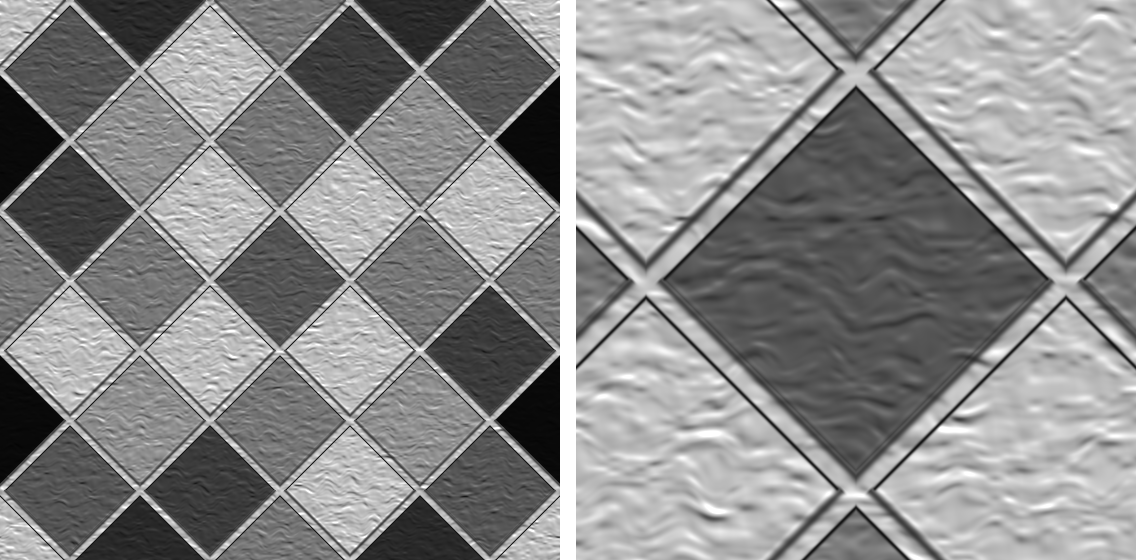
Left, the full canvas; right, a detail of the centre.
A three.js fragment shader for this pattern:

```glsl
// Draws a wrapping harlequin of grey leather diamonds with bevelled edges and pale grout.
varying vec2 vUv;

const float GRID = 8.0;         // half-diagonals across and up: four diamonds each way
const float TILE_HALF = 0.458;  // half side of a tile, where a lattice cell is 0.5
const float SOFT = 0.006;       // edge smoothing in lattice units
const float GROUT = 0.75;

float hash(vec2 p) {
  return fract(sin(dot(p, vec2(12.9898, 78.233))) * 43758.5453);
}

// Value noise that wraps after a whole number of cells
float wrapNoise(vec2 uv, vec2 cells) {
  vec2 p = uv * cells;
  vec2 i = floor(p);
  vec2 f = fract(p);
  f = f * f * (3.0 - 2.0 * f);
  vec2 lo = mod(i, cells);
  vec2 hi = mod(i + 1.0, cells);
  return mix(mix(hash(lo), hash(vec2(hi.x, lo.y)), f.x),
             mix(hash(vec2(lo.x, hi.y)), hash(hi), f.x), f.y);
}

// Height of the grain: flattened wrinkles, bent by a slower noise
float grainHeight(vec2 uv) {
  vec2 bent = uv + vec2(0.0, 0.012) * wrapNoise(uv, vec2(48.0, 40.0));
  return 0.65 * wrapNoise(bent, vec2(60.0, 130.0))
       + 0.35 * wrapNoise(bent + 0.37, vec2(128.0, 230.0));
}

// Light falling from above onto the grain
float grainLight(vec2 uv) {
  vec2 reach = vec2(0.0006, 0.0015);
  float slope = grainHeight(uv - reach) - grainHeight(uv + reach);
  return 1.0 + 0.65 * slope + 0.8 * slope * abs(slope);
}

// Grey of the diamond at a lattice point; the layout has half-turn symmetry
float tileShade(vec2 center) {
  vec2 c = mod(center, GRID);
  if (c.y > 4.5) {
    c.y = GRID - c.y;
  } else {
    c.x = mod(GRID - c.x, GRID);
  }
  vec4 row = vec4(0.46, 0.46, 0.33, 0.46);
  if (c.y < 0.5) row = vec4(0.74, 0.16, 0.46, 0.16);
  else if (c.y < 1.5) row = vec4(0.33, 0.74, 0.23, 0.33);
  else if (c.y < 2.5) row = vec4(0.035, 0.56, 0.46, 0.56);
  else if (c.y < 3.5) row = vec4(0.23, 0.74, 0.74, 0.74);
  vec4 column = vec4(equal(vec4(0.0, 1.0, 2.0, 3.0), vec4(floor(c.x * 0.5 + 0.1))));
  return dot(row, column);
}

// One inside the limit, zero beyond it
float inside(float d, float limit) {
  return 1.0 - smoothstep(limit - SOFT, limit + SOFT, d);
}

float band(float d, float middle, float width) {
  float t = (d - middle) / width;
  return exp(-t * t);
}

void main() {
  // Diagonal lattice, one cell per diamond
  vec2 p = vUv * GRID;
  vec2 diagonal = 0.5 * vec2(p.x + p.y, p.x - p.y);
  vec2 cell = floor(diagonal + 0.5);
  vec2 q = diagonal - cell;
  vec2 center = vec2(cell.x + cell.y, cell.x - cell.y);

  // Distances towards the two upper and the two lower sides
  float upper = max(q.x, -q.y);
  float lower = max(-q.x, q.y);
  float tile = inside(max(upper, lower), TILE_HALF);

  // Tile on grout, with a faint highlight inside the lower sides
  float shade = tileShade(center);
  float glint = 0.14 * band(lower, TILE_HALF - 0.014, 0.009);
  float grey = mix(GROUT, shade * (1.0 + glint), tile) * grainLight(vUv);

  // Crisp line on the upper sides, soft shadow below the lower sides
  float line = band(upper, TILE_HALF, 0.0065) * inside(lower, TILE_HALF);
  float shadow = band(lower, TILE_HALF + 0.010, 0.015) * inside(upper, TILE_HALF + 0.01);
  grey = mix(grey, min(grey, 0.04), 0.92 * line);
  grey = mix(grey, min(grey, 0.14), 0.8 * shadow);

  gl_FragColor = vec4(vec3(clamp(grey, 0.0, 1.0)), 1.0);
}
```
